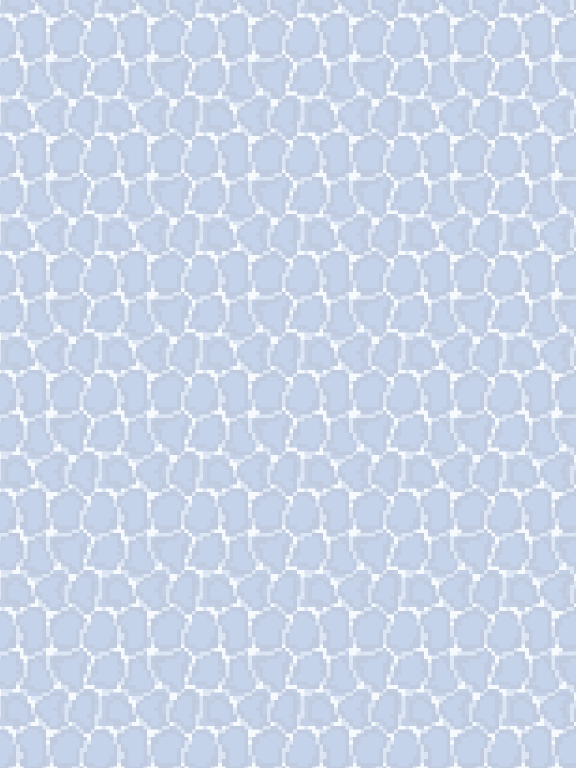
Give the GLSL for this texture, as a WebGL 2 fragment shader.

```glsl
#version 300 es
precision highp float;
// Pale blue pixelated water: a tiling web of light lines around soft mottled cells.

uniform vec2 u_resolution;
out vec4 outColor;

const float TAU = 6.2831853;
const vec2 REPEATS = vec2(5.7, 6.47);      // tiles across and up the canvas
const vec2 TILE_OFFSET = vec2(0.1, 0.02);
const vec2 TEXELS = vec2(27.0, 32.0);      // square blocks in one tile
const vec2 CELLS = vec2(3.0, 3.0);         // water cells in one tile

const vec3 GREY_BLUE = vec3(0.752, 0.798, 0.875);
const vec3 CLEAR_BLUE = vec3(0.772, 0.828, 0.918);
const vec3 PALE_LINE = vec3(0.85, 0.89, 0.95);
const vec3 GLINT = vec3(0.965, 0.98, 0.99);

float hash(vec2 p) {
    vec3 q = fract(p.xyx * 0.1031);
    q += dot(q, q.yzx + 33.33);
    return fract((q.x + q.y) * q.z);
}

// Value noise that wraps after the given period.
float tiledNoise(vec2 p, vec2 period) {
    vec2 i = floor(p);
    vec2 f = fract(p);
    f = f * f * (3.0 - 2.0 * f);
    vec2 a = mod(i, period);
    vec2 b = mod(i + 1.0, period);
    return mix(mix(hash(a), hash(vec2(b.x, a.y)), f.x),
               mix(hash(vec2(a.x, b.y)), hash(b), f.x), f.y);
}

// Centre of a water cell in texels: staggered rows plus a little jitter.
vec2 cellCentre(vec2 id, vec2 size) {
    vec2 key = mod(id, CELLS);
    float stagger = 0.3 * sin(4.1 - TAU / CELLS.y * key.y);
    vec2 jitter = vec2(hash(key + 7.0), hash(key + 19.0)) - 0.5;
    return (id + 0.5 + vec2(stagger, 0.0) + jitter * vec2(0.26, 0.42)) * size;
}

// Distances to the nearest and second nearest cell borders.
vec2 borderDistances(vec2 p, vec2 size) {
    vec2 home = floor(p / size);
    vec2 nearest = vec2(1e3);
    for (int y = -1; y <= 1; y++)
    for (int x = -1; x <= 1; x++) {
        vec2 r = cellCentre(home + vec2(x, y), size) - p;
        if (dot(r, r) < dot(nearest, nearest)) nearest = r;
    }
    vec2 d = vec2(1e3);
    for (int y = -2; y <= 2; y++)
    for (int x = -2; x <= 2; x++) {
        vec2 r = cellCentre(home + vec2(x, y), size) - p;
        vec2 span = r - nearest;
        if (dot(span, span) < 0.01) continue;
        float edge = dot(0.5 * (r + nearest), normalize(span));
        d = edge < d.x ? vec2(edge, d.x) : vec2(d.x, min(d.y, edge));
    }
    return d;
}

// Bend straight borders into rounded ones without breaking the tiling.
vec2 ripple(vec2 p, vec2 period, float amount) {
    vec2 a = TAU * p / period;
    return p + amount * vec2(sin(3.0 * a.y + a.x), sin(3.0 * a.x - 2.0 * a.y));
}

// Colour of one block of the tile.
vec3 blockColour(vec2 block) {
    vec2 p = ripple(block + 0.5, TEXELS, 0.7);
    vec2 d = borderDistances(p, TEXELS / CELLS);
    float grain = hash(block + 41.0);

    // Mottled cell body: grey rim, clear centre
    float mottle = tiledNoise((block + 0.5) / vec2(3.0, 4.0), TEXELS / vec2(3.0, 4.0));
    float depth = d.x + 2.4 * (mottle - 0.5) + 0.6 * (grain - 0.5);
    vec3 colour = mix(GREY_BLUE, CLEAR_BLUE, step(2.3, depth));
    colour = mix(colour, CLEAR_BLUE, 0.6 * step(depth, 0.9));

    // Thin web, with glints where borders meet
    if (d.x < 0.6) {
        bool meeting = d.y < 1.15 || grain > 0.95;
        colour = meeting ? GLINT : mix(PALE_LINE, GLINT, 0.25 * grain * grain);
    }
    return colour;
}

void main() {
    // Four samples per pixel soften the block edges
    vec3 sum = vec3(0.0);
    for (int i = 0; i < 4; i++) {
        vec2 offset = (vec2(i % 2, i / 2) - 0.5) * 0.5;
        vec2 uv = (gl_FragCoord.xy + offset) / u_resolution;
        vec2 tile = fract(uv * REPEATS + TILE_OFFSET);
        sum += blockColour(floor(tile * TEXELS));
    }
    outColor = vec4(sum / 4.0, 1.0);
}
```
